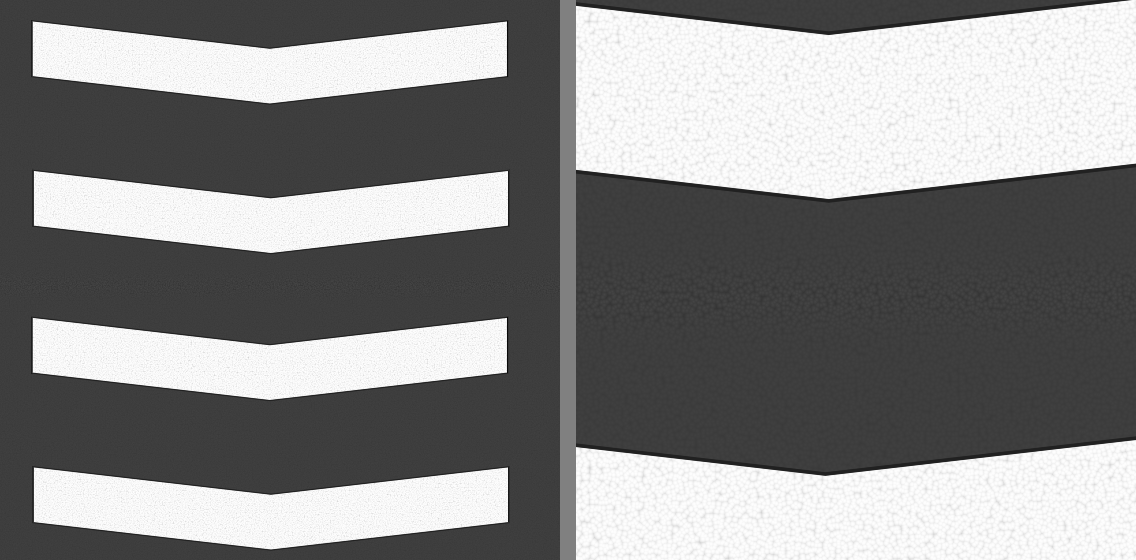
Left: the whole. Right: its middle third, enlarged.
Write a Shadertoy shader that draws this pattern.

```glsl
// Four wide white chevron bands with thin dark rims on grainy charcoal.

vec2 hash2(vec2 p) {
    vec3 q = fract(p.xyx * vec3(0.1031, 0.1030, 0.0973));
    q += dot(q, q.yzx + 33.33);
    return fract((q.xx + q.yz) * q.zy);
}

// Cellular noise: distance to the nearest jittered point
float cellular(vec2 p) {
    vec2 cell = floor(p);
    float nearest = 2.0;
    for (int j = -1; j <= 1; j++) {
        for (int i = -1; i <= 1; i++) {
            vec2 c = cell + vec2(i, j);
            nearest = min(nearest, distance(p, c + hash2(c)));
        }
    }
    return nearest;
}

void mainImage(out vec4 fragColor, in vec2 fragCoord) {
    vec2 uv = fragCoord / iResolution.xy;
    float pixel = 1.0 / iResolution.y;

    // Position from the top apex, with y pointing down
    vec2 p = vec2(uv.x - 0.4818, 1.0 - uv.y - 0.0872);
    float slope = 0.1154;
    float spacing = 0.2647;

    // Every second row sits slightly right and lower
    float row = floor((p.y + slope * abs(p.x) + 0.08) / spacing);
    p -= mod(row, 2.0) * vec2(0.002, 0.0023);
    p.y -= row * spacing;

    // Distances to the vertical ends and the slanted edges
    float halfThickness = 0.0488;
    float endDist = abs(p.x) - 0.4235;
    float slantDist = 0.993 * (abs(p.y + slope * abs(p.x) - halfThickness) - halfThickness);
    float dist = max(endDist, slantDist);

    // Fine grain, with a faint rougher strip across the middle
    float grain = cellular(uv * 410.0);
    float strip = exp(-pow((uv.y - 0.49) / 0.018, 2.0));
    float charcoal = 0.24 - (0.025 + 0.04 * strip) * (grain - 0.45);
    float white = 0.995 - 0.13 * grain * grain;

    // Rim is darker at the vertical ends
    float rimShade = endDist > slantDist ? 0.03 : 0.13;
    float rim = 1.0 - smoothstep(-0.6 * pixel, 0.6 * pixel, dist - 0.0022);
    float band = 1.0 - smoothstep(-0.6 * pixel, 0.6 * pixel, dist);
    float shade = mix(mix(charcoal, rimShade, rim), white, band);

    fragColor = vec4(vec3(shade), 1.0);
}
```
